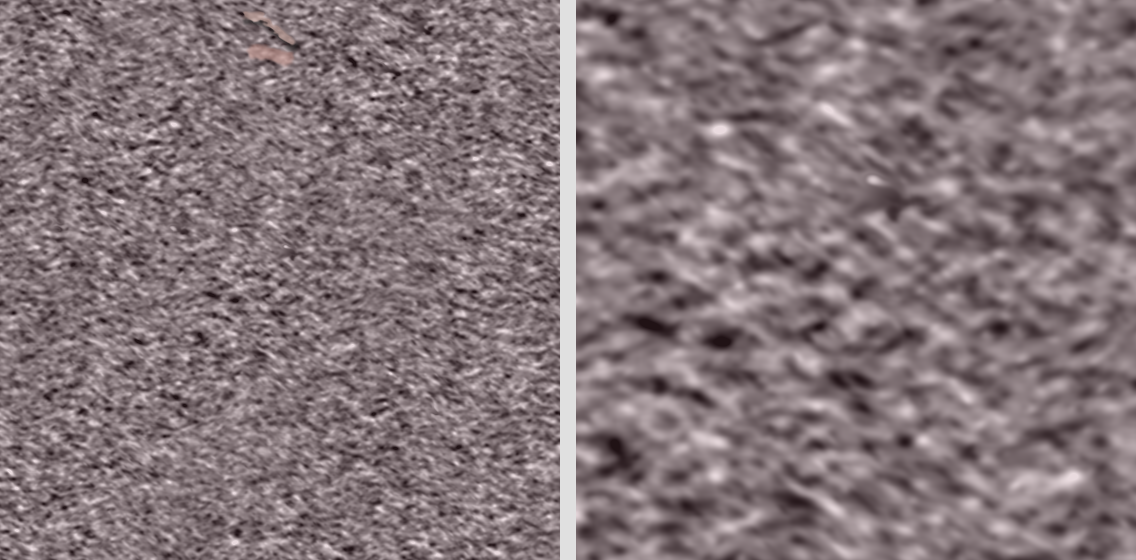
Left, the full canvas; right, a detail of the centre.
Reproduce this texture procedurally as a Shadertoy shader.

```glsl
// Coarse mauve-grey grit with short dark slits, pale grains and a dry twig.
// Signed, sheared Gaussian grains are scattered in jittered cells at three
// scales; a vertical tilt in each grain lights its top and shades its foot.

const vec3 WARM_TINT = vec3(0.056, 0.0, 0.014);
const vec3 TWIG_COLOR = vec3(0.70, 0.59, 0.57);
const vec3 CHIP_COLOR = vec3(0.72, 0.57, 0.55);
const float BASE_TONE = 0.458;

vec3 hash3(vec2 p) {
    vec3 q = fract(p.xyx * vec3(0.1031, 0.1030, 0.0973));
    q += dot(q, q.yxz + 33.33);
    return fract((q.xxy + q.yzz) * q.zyx);
}

// Cellular sum of soft grains; relief sets the lit top and shaded foot.
float grains(vec2 uv, vec2 cells, vec2 size, float relief, float seed) {
    vec2 p = uv * cells;
    vec2 cell = floor(p);
    float sum = 0.0;
    for (int y = -1; y <= 1; y++) {
        for (int x = -1; x <= 1; x++) {
            vec2 id = cell + vec2(x, y);
            vec3 rnd = hash3(id + seed);
            vec3 kind = hash3(id + seed + 57.3);
            vec2 d = p - id - rnd.xy;
            float edge = 1.0 - smoothstep(0.6, 1.0, max(abs(d.x), abs(d.y)));
            float slope = (kind.x - 0.62) * 0.95;
            d.y -= d.x * slope * cells.y / cells.x;
            d /= size * mix(0.75, 1.2, kind.y);
            float strength = 2.0 * rnd.z - 1.0;
            sum += (strength + relief * d.y) * exp(-dot(d, d)) * edge;
        }
    }
    return sum;
}

// Slow layered sines, roughly -1 to 1, for uneven patches.
float patches(vec2 uv) {
    float a = sin(uv.x * 9.0 + 2.0 * sin(uv.y * 7.0 + 1.0));
    float b = sin(uv.y * 13.0 - uv.x * 6.0 + 1.5 * sin(uv.x * 11.0));
    return 0.5 * (a + b);
}

// Soft coverage of a few round hollows.
float hollows(vec2 uv) {
    float cover = 0.0;
    for (int i = 0; i < 8; i++) {
        vec3 rnd = hash3(vec2(float(i) * 7.1 + 3.0, 19.0));
        vec2 d = (uv - rnd.xy) / mix(0.008, 0.016, rnd.z);
        cover = max(cover, exp(-dot(d, d)));
    }
    return cover;
}

// Distance to a straight segment.
float segment(vec2 p, vec2 a, vec2 b) {
    vec2 ab = b - a;
    float t = clamp(dot(p - a, ab) / dot(ab, ab), 0.0, 1.0);
    return length(p - a - ab * t);
}

float twigDistance(vec2 p) {
    vec2 bend = vec2(0.468, 0.970);
    float stub = segment(p, vec2(0.438, 0.973), bend);
    return min(stub, segment(p, bend, vec2(0.520, 0.925)));
}

float softMask(float dist, float radius, float blur) {
    return 1.0 - smoothstep(radius - blur, radius + blur, dist);
}

void mainImage(out vec4 fragColor, in vec2 fragCoord) {
    vec2 uv = fragCoord / iResolution.y;

    // Gentle waviness keeps the grain rows from lining up.
    vec2 p = uv + 0.004 * sin(uv.yx * vec2(31.0, 23.0) + 3.0 * uv.xy);

    // Long slits, rounder grains and fine grit.
    float slits = grains(p, vec2(40.0, 84.0), vec2(0.48, 0.46), 1.2, 11.0);
    float pebbles = grains(p, vec2(70.0, 86.0), vec2(0.50, 0.48), 0.6, 43.0);
    float grit = grains(p, vec2(112.0, 132.0), vec2(0.50), 0.4, 91.0);
    float relief = 0.145 * slits + 0.185 * pebbles + 0.125 * grit;

    // Patchy contrast and scattered hollows.
    float patchiness = patches(uv);
    float tone = BASE_TONE + relief * (1.04 + 0.18 * patchiness);
    tone -= 0.17 * hollows(uv + 0.06 * vec2(relief, -relief));
    tone = clamp(tone, 0.07, 0.86);
    vec3 color = vec3(tone) + WARM_TINT;

    // Twig and pinkish chip with a soft shadow under them.
    vec2 q = uv + 0.012 * relief;
    float twig = twigDistance(q);
    float chip = segment(q, vec2(0.455, 0.908), vec2(0.512, 0.896));
    float shadow = softMask(twigDistance(q + vec2(-0.004, 0.009)), 0.007, 0.005);
    color *= 1.0 - 0.5 * shadow;
    color = mix(color, CHIP_COLOR + 0.4 * relief, 0.8 * softMask(chip, 0.012, 0.005));
    color = mix(color, TWIG_COLOR + 0.3 * relief, 0.85 * softMask(twig, 0.006, 0.003));

    fragColor = vec4(color, 1.0);
}
```
